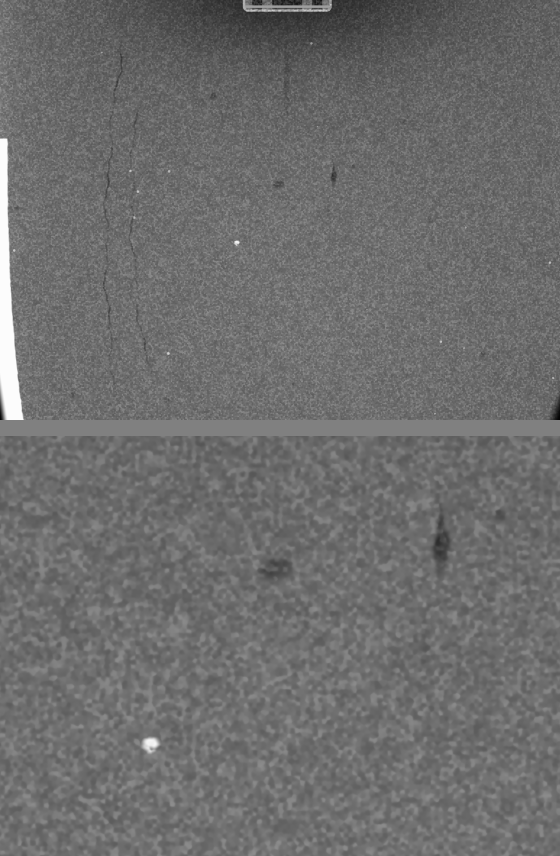
Top, the full canvas; bottom, a detail of the centre.
This texture is drawn by a WebGL 1 fragment shader. Its source:

```glsl
precision highp float;
// Draws grey asphalt from above: fine grain, cracks, a white lane stripe and a bumper's shadow.
uniform vec2 u_resolution;

vec2 hash2(vec2 cell) {
  vec3 h = fract(cell.xyx * vec3(0.1031, 0.103, 0.0973));
  h += dot(h, h.yzx + 33.33);
  return fract((h.xx + h.yz) * h.zy);
}

// Cellular noise: random tones blended around jittered points, centred on zero.
float grain(vec2 p) {
  vec2 cell = floor(p);
  float tone = 0.0, total = 0.0;
  for (int j = -1; j <= 1; j++) {
    for (int i = -1; i <= 1; i++) {
      vec2 c = cell + vec2(float(i), float(j));
      vec2 d = c + 0.15 + 0.7 * hash2(c) - p;
      float weight = exp(-3.8 * dot(d, d));
      tone += weight * (hash2(c + 57.0).x - 0.5);
      total += weight;
    }
  }
  return tone / total;
}

// Soft-edged ellipse mask.
float blot(vec2 p, vec2 center, vec2 radius) {
  return 1.0 - smoothstep(0.4, 1.4, length((p - center) / radius));
}

// One small round speck in a random share of the grid cells.
float specks(vec2 p, float cells, float share, float radius, float seed) {
  vec2 cell = floor(p * cells);
  vec2 center = (cell + 0.2 + 0.6 * hash2(cell + seed)) / cells;
  vec2 pick = hash2(cell + seed + 19.0);
  float size = radius * (0.6 + 0.8 * pick.y);
  return step(pick.x, share) * (0.4 + 0.6 * pick.y) * blot(p, center, vec2(size));
}

// Wandering vertical crack, bowed around the height bend.
float crack(vec2 p, float x, float bend, float bow, float phase) {
  float path = x + bow * (p.y - bend) * (p.y - bend)
    + 0.004 * sin(31.0 * p.y + phase) + 0.003 * sin(67.0 * p.y + 2.0 * phase)
    + 0.0014 * sin(190.0 * p.y + phase);
  float depth = 0.6 + 0.25 * sin(23.0 * p.y + phase) + 0.15 * sin(81.0 * p.y);
  return depth * (1.0 - smoothstep(0.0004, 0.0038, abs(p.x - path)));
}

float roundBox(vec2 p, vec2 halfSize, float radius) {
  vec2 d = abs(p) - halfSize + radius;
  return length(max(d, 0.0)) + min(max(d.x, d.y), 0.0) - radius;
}

void main() {
  vec2 p = gl_FragCoord.xy / u_resolution.y;
  float right = u_resolution.x / u_resolution.y;
  float px = 1.0 / u_resolution.y;

  // Broad light on the road
  vec2 glow = (p - vec2(0.72, 0.25)) / vec2(0.5, 0.45);
  float grey = 0.403 + 0.04 * exp(-dot(glow, glow));
  grey += 0.06 * exp(-p.x / 0.035) + 0.025 * exp(-p.x / 0.25);
  vec2 shade = (p - vec2(0.69, 1.02)) / vec2(0.34, 0.13);
  grey -= 0.19 * exp(-dot(shade, shade));
  grey -= 0.05 * exp(-dot(shade, shade) * 0.22);

  // Grain of the asphalt, with sparse brighter stones
  float fine = grain(p * 290.0);
  float coarse = grain(p * 120.0 + 31.0);
  float patches = grain(p * vec2(24.0, 15.0) + 7.0);
  float stones = max(fine - 0.12, 0.0);
  grey += (0.125 * fine + 0.11 * stones + 0.035 * coarse + 0.014 * patches) * (0.3 + 1.7 * grey);

  // Cracks
  float line = crack(p, 0.253, 0.42, 0.17, 1.0)
    * smoothstep(0.02, 0.15, p.y) * (1.0 - smoothstep(0.85, 0.93, p.y));
  line += 0.75 * crack(p, 0.314, 0.52, 0.25, 3.6)
    * smoothstep(0.08, 0.16, p.y) * (1.0 - smoothstep(0.7, 0.78, p.y));
  grey -= 0.14 * line;

  // Oil stains and tyre streaks
  vec2 rough = p + 0.004 * vec2(coarse, fine);
  grey -= 0.12 * blot(rough, vec2(0.665, 0.561), vec2(0.011, 0.009));
  grey -= 0.06 * blot(rough, vec2(0.655, 0.556), vec2(0.007, 0.005));
  grey -= 0.17 * blot(rough, vec2(0.795, 0.580), vec2(0.006, 0.021));
  grey -= 0.04 * blot(rough, vec2(0.793, 0.600), vec2(0.003, 0.050));
  grey -= 0.05 * blot(rough, vec2(0.682, 0.800), vec2(0.006, 0.100));
  grey -= 0.04 * blot(rough, vec2(0.783, 0.497), vec2(0.006, 0.030));
  grey -= 0.09 * blot(rough, vec2(0.507, 0.771), vec2(0.008, 0.009));
  grey -= 0.09 * specks(rough, 9.0, 0.12, 0.006, 3.0);

  // Pale chips
  grey += 0.38 * specks(p, 14.0, 0.06, 0.0027, 41.0);
  grey += 0.55 * blot(rough, vec2(0.564, 0.422), vec2(0.006, 0.005));

  // Curved lane stripe
  float drop = max(0.67 - p.y, 0.0);
  float edge = 0.018 + 0.038 * pow(drop / 0.67, 2.5) + 0.002 * coarse;
  float stripe = (1.0 - smoothstep(edge - px, edge + px, p.x))
    * (1.0 - smoothstep(0.67 - px, 0.67 + px, p.y));
  grey = mix(grey, 0.99, stripe);

  // Dark lens corners
  grey *= smoothstep(0.0, 0.02, p.x + 0.16 * p.y);
  grey *= smoothstep(0.0, 0.035, right - p.x + 0.35 * p.y);

  // Bumper frame with its bars
  vec2 b = p - vec2(0.684, 1.02);
  float frame = roundBox(b, vec2(0.105, 0.047), 0.012);
  float bars = 0.17 + 0.25 * smoothstep(0.45, 0.55, abs(fract(b.x * 21.0) - 0.5) * 2.0)
    * step(0.02, abs(b.x)) + 0.2 * fine;
  bars = mix(bars, 0.62, 1.0 - smoothstep(0.001, 0.001 + 2.0 * px, abs(b.y + 0.036)));
  grey = mix(grey, bars, 1.0 - smoothstep(-px, px, frame));
  float rim = 1.0 - smoothstep(0.001, 0.001 + 1.5 * px, abs(frame + 0.002));
  grey = mix(grey, 0.68 + 0.3 * fine, rim);

  gl_FragColor = vec4(vec3(clamp(grey, 0.0, 1.0)), 1.0);
}
```
